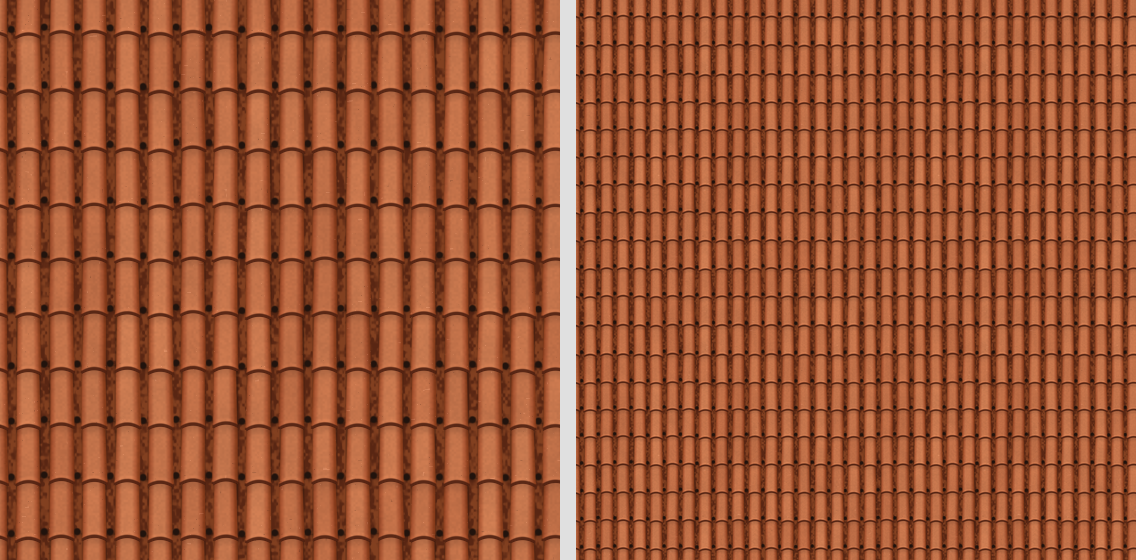
Left, the tile; right, the same tile 2 across and 2 down.
Reproduce this texture procedurally as a Shadertoy shader.

```glsl
// Roof of barrel tiles: 17 columns by 10 courses of tapered clay covers with
// arched lips, over dark gritty channels. Each cover is jittered, leaned and
// tinted by a hash of its wrapped cell, so the whole canvas tiles.

const float TAU = 6.2831853;
const vec2 REPEATS = vec2(17.0, 10.0);

const vec3 CLAY_LIGHT   = vec3(0.77, 0.455, 0.295);
const vec3 CLAY_MID     = vec3(0.68, 0.35, 0.21);
const vec3 CLAY_EDGE    = vec3(0.53, 0.235, 0.105);
const vec3 CHANNEL_CLAY = vec3(0.51, 0.25, 0.125);
const vec3 CHANNEL_DARK = vec3(0.35, 0.15, 0.075);
const vec3 LIP_SHADOW   = vec3(0.30, 0.12, 0.06);
const vec3 HOLLOW       = vec3(0.13, 0.075, 0.05);

float hash(vec2 p) {
    return fract(sin(dot(p, vec2(127.1, 311.7))) * 43758.5453);
}

// Hash of a cell, wrapped to the roof's repeats, in -1..1.
float cellHash(vec2 cell, float seed) {
    return 2.0 * hash(mod(cell, REPEATS) + seed) - 1.0;
}

// Value noise over the unit canvas with a whole number of cells.
float wrapNoise(vec2 uv, vec2 cells) {
    vec2 p = uv * cells;
    vec2 i = floor(p);
    vec2 f = fract(p);
    f = f * f * (3.0 - 2.0 * f);
    float a = hash(mod(i, cells));
    float b = hash(mod(i + vec2(1, 0), cells));
    float c = hash(mod(i + vec2(0, 1), cells));
    float d = hash(mod(i + vec2(1, 1), cells));
    return mix(mix(a, b, f.x), mix(c, d, f.x), f.y);
}

// Offset of one lip along its column.
float lipShift(float column, float row) {
    return 0.022 * cellHash(vec2(column, 0.0), 31.7)
         + 0.014 * cellHash(vec2(column, row), 5.3);
}

// Course coordinate whose whole numbers fall on the shifted lips.
float courseAt(float v, float column) {
    float row = floor(v);
    return v - mix(lipShift(column, row), lipShift(column, row + 1.0), fract(v));
}

// Gritty channel between covers; gap is 0 on its centre line.
vec3 channelColor(vec2 uv, float gap, float course) {
    float grit = 0.6 * wrapNoise(uv, vec2(230.0, 170.0))
               + 0.4 * wrapNoise(uv, vec2(120.0, 60.0));
    float lit = smoothstep(0.25, 0.72, grit + 1.1 * gap);
    vec3 color = mix(CHANNEL_DARK, CHANNEL_CLAY, lit);
    color *= 1.0 - 0.3 * smoothstep(0.09, 0.17, abs(gap));
    float along = fract(course + 0.5) - 0.5;
    float spot = length(vec2(gap + 0.02, along + 0.10) / vec2(0.115, 0.068));
    color *= 1.0 - 0.35 * exp(-28.0 * abs(along + 0.06));
    return mix(color, HOLLOW, 1.0 - smoothstep(0.6, 1.2, spot));
}

// Rounded cover; side runs -1..1 across it, along runs 0..1 down to its lip.
vec3 coverColor(vec2 uv, vec2 cell, float side, float along) {
    float turn = abs(side + 0.07 + 0.05 * cellHash(cell, 8.1));
    vec3 color = mix(CLAY_LIGHT, CLAY_MID, smoothstep(0.38, 0.76, turn));
    color = mix(color, CLAY_EDGE, smoothstep(0.68, 1.02, turn));

    // Firing tint, broad weathering, grain and specks.
    float tint = 0.035 * cellHash(cell, 17.9)
               + 0.025 * cellHash(vec2(cell.x, 0.0), 44.2);
    color *= 1.0 + tint * vec3(0.7, 1.3, 1.6);
    color *= 0.97 + 0.06 * wrapNoise(uv, vec2(24.0, 16.0));
    color *= 0.97 + 0.06 * wrapNoise(uv, vec2(256.0));
    float speck = wrapNoise(uv + 0.37, vec2(190.0));
    color *= 1.0 - 0.16 * smoothstep(0.95, 1.0, speck);
    color += 0.07 * smoothstep(0.05, 0.0, speck);

    // Shade cast from the cover above, pale rim and dark line of the lip.
    color *= 1.0 - 0.12 * (1.0 - smoothstep(0.0, 0.2, along));
    color *= 1.0 + 0.05 * smoothstep(0.87, 0.92, along);
    float line = smoothstep(0.935, 0.97, along)
               + 1.0 - smoothstep(0.0, 0.025, along);
    return mix(color, LIP_SHADOW, 0.9 * line);
}

void mainImage(out vec4 fragColor, in vec2 fragCoord) {
    vec2 uv = fragCoord / iResolution.xy;
    float pixel = REPEATS.x / iResolution.x;

    // Courses run downward and stretch gently in the upper part.
    float down = 1.0 - uv.y;
    float stretch = pow(0.5 + 0.5 * cos(TAU * (down - 0.33)), 4.0);
    float u = uv.x * REPEATS.x - 0.363;
    float v = (down - 0.0085 * stretch) * REPEATS.y - 0.605;

    // Channel below.
    float gapColumn = floor(u + 0.5);
    vec3 color = channelColor(uv, u - gapColumn, courseAt(v, gapColumn));

    // Cover above: arched lip, slight lean, wider toward the lip.
    float column = floor(u);
    float x = u - column - 0.5;
    float arch = 0.065 * min(x * x / 0.14, 1.0);
    float course = courseAt(v, column) - arch;
    vec2 cell = vec2(column, floor(course));
    float along = fract(course);
    float lean = mix(cellHash(cell, 2.6), cellHash(cell, 63.4), along);
    float center = 0.025 * lean + 0.018 * cellHash(vec2(column, 0.0), 71.3);
    float halfWidth = mix(0.352, 0.382, along) + 0.012 * cellHash(cell, 12.8)
                    + 0.012 * smoothstep(0.9, 0.95, along);
    float side = (x - center) / halfWidth;
    float edge = abs(x - center) - halfWidth;
    float cover = 1.0 - smoothstep(-pixel, pixel, edge);
    color = mix(color, coverColor(uv, cell, side, along), cover);

    fragColor = vec4(clamp(color, 0.0, 1.0), 1.0);
}
```
